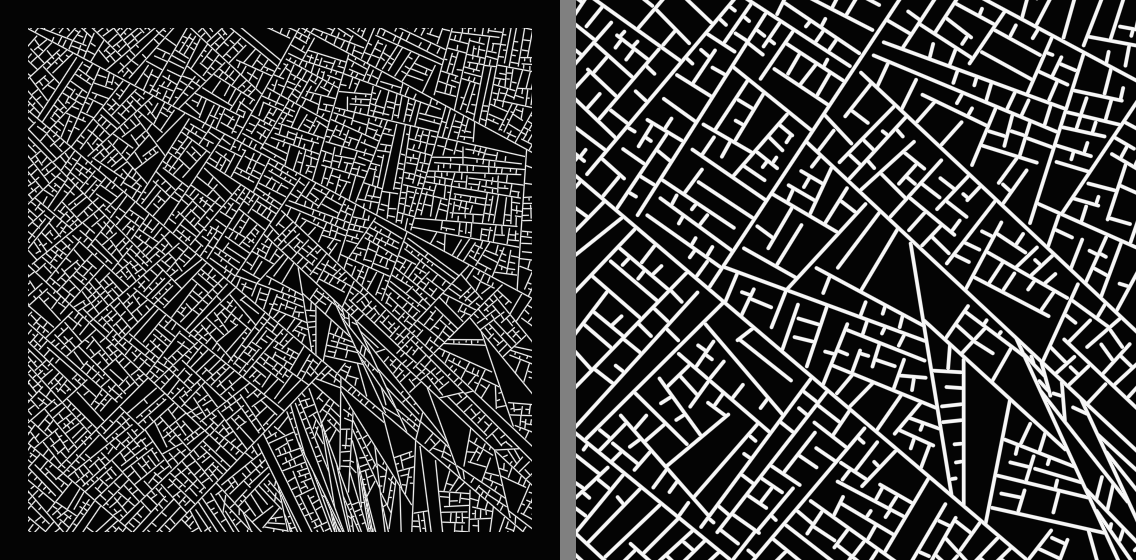
Left, the full canvas; right, a detail of the centre.
Reproduce this pattern procedurally as a Shadertoy shader.

```glsl
#define MARGIN 0.05
#define LINE_WIDTH 0.00225
#define MIN_GAP 0.0094
#define DEAD_END 0.95
#define CLEAN_STRIP 0.27
#define ELONGATION 0.8
#define ANGLE_JITTER 0.22
#define DISTRICT_SIZE 0.15
#define MAX_DEPTH 32
#define INK vec3(0.97)
#define GROUND vec3(0.016)

const float HALF_PI = 1.5707963;

uint scramble(uint v) {
    v = v * 747796405u + 2891336453u;
    v = ((v >> ((v >> 28u) + 4u)) ^ v) * 277803737u;
    return (v >> 22u) ^ v;
}

float random(inout uint seed) {
    seed = scramble(seed);
    return float(seed >> 8u) / 16777216.0;
}

float cross2(vec2 a, vec2 b) {
    return a.x * b.y - a.y * b.x;
}

float segmentDistance(vec2 p, vec2 a, vec2 b) {
    vec2 ab = b - a;
    return length(p - a - ab * clamp(dot(p - a, ab) / dot(ab, ab), 0.0, 1.0));
}

// Street direction: diagonal on the left, swinging to upright on the right
float streetAngle(vec2 p) {
    float swing = smoothstep(0.1, 0.95, p.x - 0.6 * max(p.y - 0.7, 0.0));
    return radians(-45.0 + 41.0 * swing * clamp((p.y - 0.38) * 6.0, -1.0, 1.0));
}

// Splits a quad again and again; returns the distance to the nearest split line
float streetDistance(vec2 p) {
    vec2 a = vec2(-0.75, 0.35), b = vec2(0.95, -0.75);
    vec2 c = vec2(1.5, 1.1), d = vec2(0.3, 1.9);
    float nearest = 1.0;
    uint seed = 71u;

    for (int i = 0; i < MAX_DEPTH; i++) {
        float w = min(length(b - a), length(c - d));
        float h = min(length(d - a), length(c - b));
        bool wide = w > 2.0 * MIN_GAP, tall = h > 2.0 * MIN_GAP;
        if (!wide && !tall) break;

        float stopChance = random(seed), axisChance = random(seed);
        if (wide != tall && stopChance < CLEAN_STRIP) break;

        // Turn the quad so that the side to be cut is a-b
        float wp = pow(w, ELONGATION), hp = pow(h, ELONGATION);
        if (!wide || (tall && axisChance < hp / (wp + hp))) {
            vec2 first = a;
            a = b; b = c; c = d; d = first;
        }

        // Large blocks follow the street direction, small ones cut square
        vec2 side = b - a, along = d - a + c - b;
        float angle = atan(side.y, side.x) + HALF_PI;
        if (max(w, h) > DISTRICT_SIZE) {
            angle = atan(along.y, along.x);
            float bend = streetAngle(0.25 * (a + b + c + d)) - angle;
            angle += bend - HALF_PI * round(bend / HALF_PI);
        }
        angle += (random(seed) - 0.5) * ANGLE_JITTER;
        vec2 heading = vec2(cos(angle), sin(angle));

        // Cut from side a-b to the opposite side d-c
        float nearLimit = min(MIN_GAP / length(side), 0.5);
        float t = clamp(mix(0.28, 0.72, random(seed)), nearLimit, 1.0 - nearLimit);
        vec2 start = mix(a, b, t);
        float slope = cross2(c - d, heading);
        float u = abs(slope) > 1e-6 ? cross2(start - d, heading) / slope : t;
        float farLimit = clamp(MIN_GAP / length(c - d), 0.15, 0.5);
        vec2 end = mix(d, c, clamp(u, farLimit, 1.0 - farLimit));

        // Leave one end of the line open
        vec2 cut = end - start;
        float open = min(DEAD_END * MIN_GAP * random(seed) / length(cut) , 0.55);
        vec2 trim = cut * open;
        bool openStart = random(seed) < 0.5;
        nearest = min(nearest, segmentDistance(p,
            openStart ? start + trim : start, openStart ? end : end - trim));

        // Continue in the part that holds p
        if (cross2(cut, p - start) > 0.0) {
            b = start; c = end;
            seed = scramble(seed * 2u);
        } else {
            a = start; d = end;
            seed = scramble(seed * 2u + 1u);
        }
    }
    return nearest;
}

void mainImage(out vec4 fragColor, in vec2 fragCoord) {
    float size = min(iResolution.x, iResolution.y);
    vec2 p = (fragCoord - 0.5 * (iResolution.xy - size)) / size;
    float pixel = 1.0 / size;

    float halfWidth = 0.5 * LINE_WIDTH, soft = 0.75 * pixel;
    float line = 1.0 - smoothstep(halfWidth - soft, halfWidth + soft, streetDistance(p));

    // Square frame
    vec2 inset = 0.5 - MARGIN - abs(p - 0.5);
    float frame = clamp(0.5 + min(inset.x, inset.y) / pixel, 0.0, 1.0);

    fragColor = vec4(mix(GROUND, INK, line * frame), 1.0);
}
```
